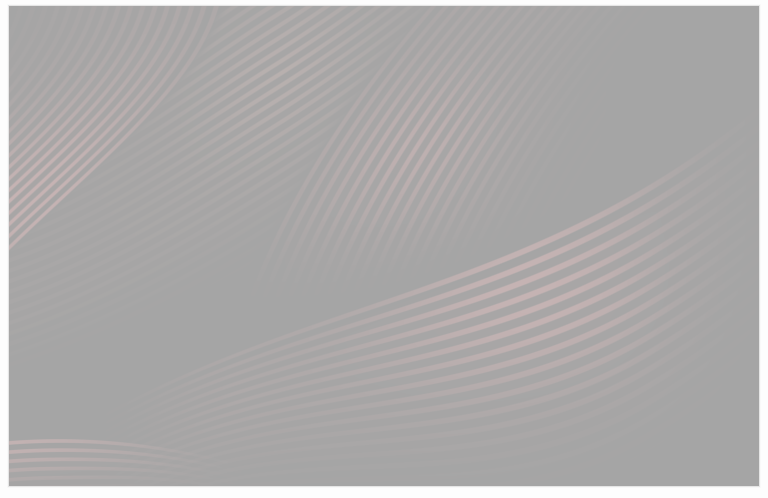
Give the GLSL for this background, as a Shadertoy shader.

```glsl
const vec3 PAPER = vec3(0.993);
const vec3 RIM = vec3(0.90);
const vec3 GROUND = vec3(0.648, 0.647, 0.647);
const vec3 ROSE = vec3(0.775, 0.703, 0.703);
const vec3 SAND = vec3(0.740, 0.701, 0.694);
const vec2 MARGIN_LOW = vec2(0.018, 0.024);   // left, bottom
const vec2 MARGIN_HIGH = vec2(0.018, 0.012);  // right, top
const float RIM_WIDTH = 0.0025;
const float HALF_WIDTH = 0.20;                // line half width, in line spacings
const float HAZE = 0.10;                      // tint between the lines

// Boundary curves of the ribbons, in units of canvas height
float waveEdge(float x) {
    float u = x - 0.85;
    return 0.419 + u * (0.35 + u * (0.095 + u * 0.26));
}

float cornerEdge(float y) {
    float v = y - 0.72;
    return 0.247 + v * (1.0 - v * (0.632 + v * 1.83));
}

float fanEdge(float y) {
    float v = y - 0.667;
    return 0.635 + v * (0.60 + v * 0.42);
}

float sweepEdge(float x) {
    return 0.24 + x * (0.32 + x * 0.28);
}

float moundEdge(float x) {
    float u = x - 0.12;
    return 0.1145 - 0.38 * u * u;
}

// Tilted elliptical falloff
float glow(vec2 p, vec2 center, vec2 radius, float angle) {
    float c = cos(angle), s = sin(angle);
    vec2 d = p - center;
    vec2 q = vec2(c * d.x + s * d.y, c * d.y - s * d.x) / radius;
    return exp(-dot(q, q));
}

// Stripes centred on whole values of index, starting at zero
float stripes(float index) {
    float soft = 0.7 * fwidth(index);
    float d = abs(fract(index + 0.5) - 0.5);
    float line = 1.0 - smoothstep(HALF_WIDTH - soft, HALF_WIDTH + soft, d);
    float inside = step(-0.5, index);
    float haze = HAZE * smoothstep(0.0, 2.0, index);
    return inside * mix(haze, 1.0, line);
}

float fade(float from, float to, float value) {
    return 1.0 - smoothstep(from, to, value);
}

vec3 ribbons(vec2 p) {
    vec3 color = GROUND;
    float cornerX = cornerEdge(p.y);
    float fanX = fanEdge(p.y);

    // Upper sweep, held between the corner and the fan
    float spacing = mix(0.021, 0.0245, smoothstep(0.0, 0.55, p.x));
    float index = (p.y - sweepEdge(p.x)) / spacing;
    float light = 0.17 * smoothstep(-1.0, 7.0, index)
        + 0.62 * glow(p, vec2(0.56, 0.85), vec2(0.22, 0.14), 0.75);
    light *= smoothstep(0.0, 0.03, p.x - cornerX) * fade(-0.04, 0.0, p.x - fanX);
    color = mix(color, SAND, stripes(index) * light);

    // Corner ribbon
    index = (cornerX - p.x) / 0.0245;
    light = 0.22 * fade(3.0, 22.0, index)
        + 0.80 * glow(p, vec2(0.05, 0.60), vec2(0.24, 0.13), 0.8)
        + 0.20 * glow(p, vec2(0.27, 0.78), vec2(0.22, 0.09), 0.9);
    color = mix(color, ROSE, stripes(index) * min(light, 1.0));

    // Steep fan
    index = (p.x - fanX) / 0.0255;
    light = 0.20 * fade(5.0, 19.0, index)
        + 0.57 * glow(p, vec2(0.84, 0.70), vec2(0.20, 0.14), 0.6);
    light *= smoothstep(0.39, 0.60, p.y + 0.02 * p.x);
    light *= smoothstep(0.0, 0.10, p.y - waveEdge(p.x));
    color = mix(color, ROSE, stripes(index) * light);

    // Main wave
    spacing = mix(0.0165, 0.033, smoothstep(0.2, 1.3, p.x));
    index = (waveEdge(p.x) - p.y) / spacing;
    light = 0.26 * fade(4.0, 16.0, index)
        + 0.68 * glow(p, vec2(1.08, 0.39), vec2(0.29, 0.17), 0.25)
        + 0.20 * glow(p, vec2(1.12, 0.53), vec2(0.32, 0.07), 0.5);
    light *= smoothstep(0.18, 0.50, p.x) * fade(1.20, 1.58, p.x);
    color = mix(color, ROSE, stripes(index) * min(light, 1.0));

    // Low mound
    spacing = mix(0.0185, 0.013, smoothstep(0.1, 0.5, p.x));
    index = (moundEdge(p.x) - p.y) / spacing;
    light = 0.90 * fade(0.0, 0.50, p.x) * fade(0.0, 7.0, index);
    return mix(color, ROSE, stripes(index) * light);
}

void mainImage(out vec4 fragColor, in vec2 fragCoord) {
    float pixel = 1.0 / iResolution.y;
    vec2 p = fragCoord * pixel;
    vec2 canvas = iResolution.xy * pixel;

    // Framed panel
    vec2 gap = max(MARGIN_LOW - p, p - (canvas - MARGIN_HIGH));
    float outside = max(gap.x, gap.y);
    float panel = fade(-0.5 * pixel, 0.5 * pixel, outside);
    float rim = fade(RIM_WIDTH - 0.5 * pixel, RIM_WIDTH + 0.5 * pixel, outside);

    vec3 color = mix(PAPER, RIM, rim);
    color = mix(color, ribbons(p), panel);
    fragColor = vec4(color, 1.0);
}
```
